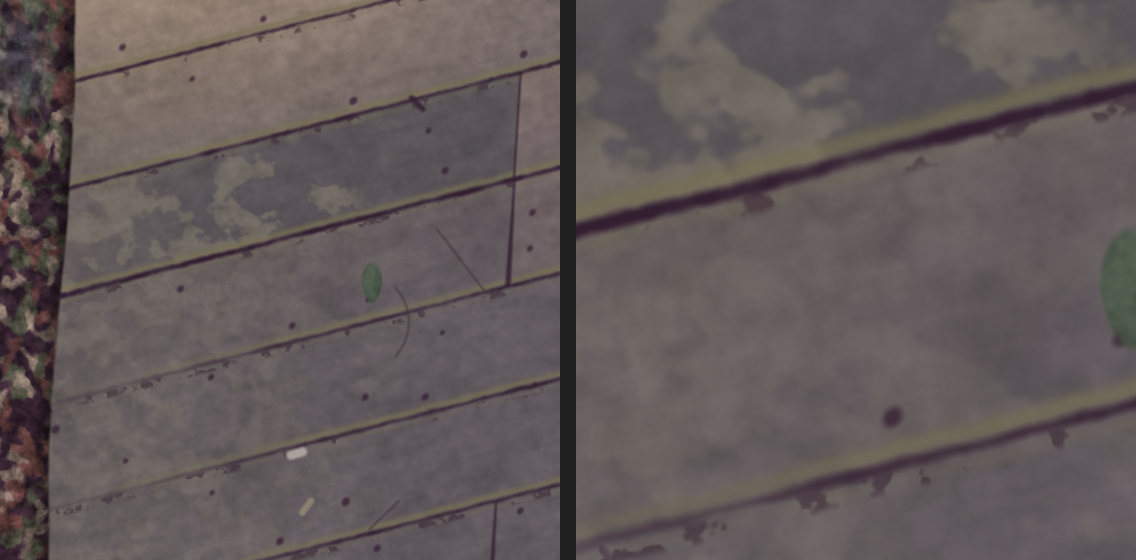
Left, the full canvas; right, a detail of the centre.
A WebGL 1 fragment shader for this texture:

```glsl
precision highp float;
// Weathered, slanted deck boards with dark gaps and nail holes beside a strip of leaf litter.
uniform vec2 u_resolution;
#define SLOPE 0.257
#define PITCH 0.1885
#define LOWEST_GAP -0.122
#define GAP_HALF_WIDTH 0.0031
#define SOFTNESS 0.0031
#define NAIL_CHANCE 0.4
#define NAIL_RADIUS 0.0062
#define COOL_WOOD vec3(0.372, 0.344, 0.366)
#define WARM_WOOD vec3(0.6, 0.515, 0.46)
#define PEELED_WOOD vec3(0.455, 0.425, 0.39)
#define GAP_COLOR vec3(0.2, 0.12, 0.19)
#define LIP_COLOR vec3(0.47, 0.44, 0.32)

float hash(vec2 p) {
  return fract(sin(dot(p, vec2(127.1, 311.7))) * 4375.85);
}
vec2 hash2(vec2 p) {
  return vec2(hash(p), hash(p + 19.7));
}

// Soft coverage of a shape of the given radius at distance d.
float cover(float d, float radius) {
  float soft = SOFTNESS + 0.5 / u_resolution.y;
  return 1.0 - smoothstep(radius - soft, radius + soft, d);
}
float segment(vec2 p, vec2 a, vec2 b) {
  vec2 ab = b - a;
  return length(p - a - ab * clamp(dot(p - a, ab) / dot(ab, ab), 0.0, 1.0));
}

// Rotated octaves of value noise, roughly -0.7 to 0.7.
float mottle(vec2 p) {
  float sum = 0.0, gain = 0.6;
  for (int i = 0; i < 4; i++) {
    vec2 c = floor(p), f = p - c;
    f *= f * (3.0 - 2.0 * f);
    float low = mix(hash(c), hash(c + vec2(1.0, 0.0)), f.x);
    float high = mix(hash(c + vec2(0.0, 1.0)), hash(c + 1.0), f.x);
    sum += gain * (2.0 * mix(low, high, f.y) - 1.0);
    p = mat2(0.8, 0.6, -0.6, 0.8) * p * 1.9 + 7.3;
    gain *= 0.6;
  }
  return sum;
}

vec3 leafColor(float kind) {
  vec3 leaf = mix(vec3(0.2, 0.13, 0.18), vec3(0.37, 0.24, 0.23), step(0.42, kind));
  leaf = mix(leaf, vec3(0.29, 0.29, 0.24), step(0.64, kind));
  return mix(leaf, vec3(0.5, 0.43, 0.39), step(0.88, kind));
}

// Smoothly blended cellular layer of fallen leaves and grass blades.
vec3 litter(vec2 p) {
  vec2 q = p * vec2(46.0, 38.0) + 0.5 * vec2(mottle(p * 30.0), mottle(p * 30.0 + 7.0));
  vec2 base = floor(q);
  vec4 sum = vec4(0.0);
  for (int j = -1; j <= 1; j++) {
    for (int i = -1; i <= 1; i++) {
      vec2 cell = base + vec2(float(i), float(j));
      vec2 d = q - cell - hash2(cell);
      float turn = 6.283 * hash(cell + 5.3);
      d = mat2(cos(turn), sin(turn), -sin(turn), cos(turn)) * d * vec2(0.7, 1.7);
      sum += exp(-8.0 * length(d)) * vec4(leafColor(hash(cell + 2.9)), 1.0);
    }
  }
  float blue = smoothstep(0.11, 0.03, length((p - vec2(0.04, 0.89)) * vec2(1.4, 0.8)));
  vec3 leaf = mix(sum.rgb / sum.a, vec3(0.27, 0.28, 0.31), 0.6 * blue);
  return leaf * (1.0 + 0.5 * mottle(p * 60.0));
}

vec3 deck(vec2 p) {
  float s = (p.y - SLOPE * p.x - LOWEST_GAP) / PITCH;
  float board = floor(s), f = fract(s), gap = floor(s + 0.5);
  // Butt joints on three of the boards.
  float jointed = max(step(board, -0.5), step(abs(board - 2.5), 0.9));
  float jointX = p.x - (0.885 + 0.011 * board + 0.012 * f);
  float pastJoint = jointed * step(0.0, jointX);

  // Wood tone: light pool at the top, mottled wear and fine grain.
  vec2 light = (p - vec2(0.33, 1.09)) * vec2(1.3, 2.8);
  vec3 wood = mix(COOL_WOOD, WARM_WOOD, 0.85 * exp(-dot(light, light)));
  wood += vec3(0.02, 0.019, 0.0) * smoothstep(0.9, 0.1, p.x) + 0.025 * mottle(p * 7.0);
  wood += vec3(0.045, 0.03, 0.02) * pastJoint * step(1.5, board);
  float patches = mottle(p * vec2(17.0, 20.0) + board * 3.7);
  float isWorn = step(abs(board - 3.0), 0.5) * (1.0 - pastJoint);
  wood = mix(wood, vec3(0.33, 0.313, 0.332), 0.8 * isWorn * smoothstep(0.05, 0.4, p.x));
  float peel = mix(0.5 * smoothstep(1.0, 0.2, p.x), 0.85 * smoothstep(0.72, 0.58, p.x), isWorn);
  wood = mix(wood, max(wood, PEELED_WOOD), peel * smoothstep(-0.02, 0.28, patches));
  wood *= 1.0 + 0.05 * mottle(vec2(p.x * 14.0, s * 12.0)) + 0.085 * mottle(p * 48.0);

  // Nail holes scattered in two rows per board.
  vec2 grid = vec2(p.x * 7.0, s * 2.0), cell = floor(grid);
  vec2 hole = (grid - cell - 0.25 - 0.5 * hash2(cell + 3.1)) * vec2(1.0 / 7.0, PITCH * 0.5);
  float size = NAIL_RADIUS * (0.65 + 0.5 * hash(cell + 8.0));
  wood = mix(wood, GAP_COLOR * 1.1, 0.8 * step(hash(cell + 0.7), NAIL_CHANCE) * cover(length(hole), size));

  // Uneven gaps with a pale lip above, a faint one and dark splinters below.
  float uneven = mottle(vec2(p.x * 24.0, gap * 4.3));
  float d = (s - gap) * PITCH * 0.97 + 0.0016 * mottle(p * 40.0);
  float isWide = step(abs(gap - 3.0), 0.5);
  float width = GAP_HALF_WIDTH + 0.0012 * isWide + 0.0012 * uneven;
  float fade = mix(1.0, mix(0.25, 1.0, smoothstep(0.15, 0.7, p.x)), step(gap, 2.5));
  float lip = exp(-pow((d - width - 0.006) / 0.006, 2.0)) + 0.35 * exp(-pow((d + 0.01) / 0.004, 2.0));
  wood = mix(wood, LIP_COLOR, 0.65 * fade * lip);
  float splinter = smoothstep(0.2, 0.5, mottle(p * 45.0 + 3.0)) * cover(abs(d + 0.009), 0.006);
  wood = mix(wood, GAP_COLOR, 0.5 * splinter);
  float jointWidth = 0.0016 + 0.0035 * (1.0 - f) * step(board, 2.5);
  wood = mix(wood, GAP_COLOR, 0.85 * jointed * cover(abs(jointX), jointWidth));
  float depth = clamp(0.8 + 0.15 * isWide + 0.3 * uneven, 0.0, 1.0);
  return mix(wood, GAP_COLOR, depth * fade * cover(abs(d), width));
}

// Leaf, chips and twigs lying on the boards.
vec3 debris(vec3 color, vec2 p) {
  vec2 leaf = (p - vec2(0.664, 0.495)) * vec2(1.6, 0.85);
  leaf.x *= 1.0 + 10.0 * max(-leaf.y, 0.0);
  color = mix(color, vec3(0.27, 0.32, 0.26) * (1.0 + 0.3 * mottle(p * 50.0)), 0.9 * cover(length(leaf), 0.03));
  float twig = segment(p, vec2(0.781, 0.59), vec2(0.866, 0.479));
  twig = min(twig, segment(p, vec2(0.66, 0.055), vec2(0.712, 0.105)));
  float arc = abs(length(p - vec2(0.64, 0.425)) - 0.09) + step(p.x, 0.705);
  color = mix(color, vec3(0.25, 0.2, 0.23), 0.75 * cover(min(twig, arc), 0.0014));
  color = mix(color, GAP_COLOR, 0.8 * cover(segment(p, vec2(0.735, 0.825), vec2(0.755, 0.805)), 0.005));
  color = mix(color, vec3(0.66, 0.63, 0.61), cover(segment(p, vec2(0.52, 0.187), vec2(0.54, 0.193)), 0.008));
  return mix(color, vec3(0.55, 0.5, 0.43), cover(segment(p, vec2(0.54, 0.085), vec2(0.555, 0.105)), 0.006));
}

void main() {
  vec2 p = gl_FragCoord.xy / u_resolution;
  float edge = mix(0.087, 0.134, smoothstep(0.1, 0.9, p.y)) + 0.002 * mottle(p * 12.0);
  vec3 ground = litter(p) * mix(0.65, 1.0, smoothstep(0.0, 0.045, edge - p.x));
  gl_FragColor = vec4(mix(debris(deck(p), p), ground, cover(p.x - edge, 0.0)), 1.0);
}
```
